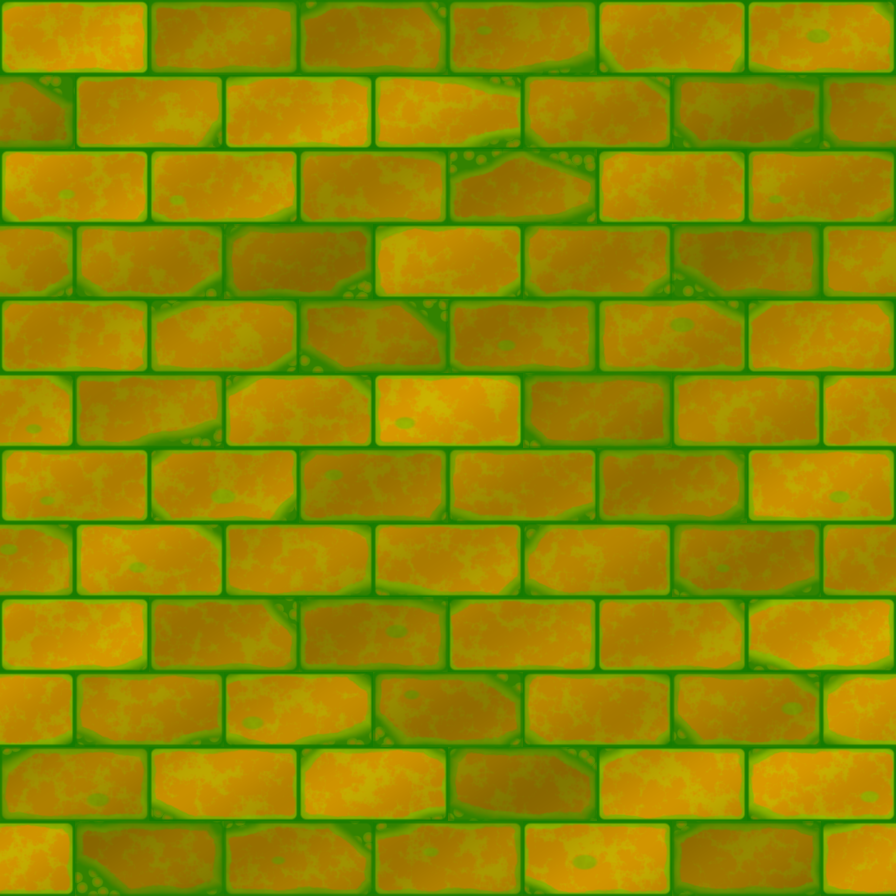
A three.js fragment shader for this texture:

```glsl
// Weathered brick wall, 6 bricks across and 12 courses down, in running bond.
// Each brick is a rounded box cut by random corner planes; the distance to its
// face picks face, bevel or mortar, and cellular noise adds stains and pebbles.
varying vec2 vUv;

const vec2 GRID = vec2(6.0, 12.0);
const vec2 HALF_BRICK = vec2(1.0, 0.5);   // in units of the course height
const float SOFT = 0.02;                  // edge smoothing

const vec3 FACE_DARK = vec3(0.57, 0.43, 0.0);
const vec3 FACE_LIGHT = vec3(0.82, 0.58, 0.0);
const vec3 STAIN_DARK = vec3(0.52, 0.52, 0.0);
const vec3 STAIN_LIGHT = vec3(0.76, 0.71, 0.0);
const vec3 BEVEL_DARK = vec3(0.40, 0.53, 0.0);
const vec3 BEVEL_LIGHT = vec3(0.56, 0.70, 0.0);
const vec3 MORTAR = vec3(0.20, 0.51, 0.0);
const vec3 SEAM = vec3(0.07, 0.48, 0.0);
const vec3 PEBBLE_RIM = vec3(0.36, 0.56, 0.0);
const vec3 PEBBLE_TOP = vec3(0.50, 0.52, 0.0);

float hash(vec2 p) {
  return fract(sin(dot(p, vec2(127.1, 311.7))) * 43758.5);
}

vec2 hash2(vec2 p) {
  return vec2(hash(p), hash(p + 17.3));
}

// Distance to the nearest scattered point, repeating after period cells
float cellular(vec2 p, float period) {
  vec2 cell = floor(p);
  float nearest = 2.0;
  for (int y = -1; y <= 1; y++) {
    for (int x = -1; x <= 1; x++) {
      vec2 c = cell + vec2(float(x), float(y));
      nearest = min(nearest, length(c + hash2(mod(c, period)) - p));
    }
  }
  return nearest;
}

// Four octaves of cellular noise, centred near 0.5
float mottle(vec2 uv) {
  float sum = 0.0;
  float amp = 0.45;
  float cells = 36.0;
  for (int i = 0; i < 4; i++) {
    sum += amp * cellular(uv * cells, cells);
    cells *= 2.0;
    amp *= 0.65;
  }
  return sum;
}

float roundBox(vec2 p, vec2 halfSize, float radius) {
  vec2 d = abs(p) - halfSize + radius;
  return length(max(d, 0.0)) + min(max(d.x, d.y), 0.0) - radius;
}

// Distance past the four slanted planes that break off the corners
float cornerCuts(vec2 p, vec2 id, float wear) {
  float d = -1.0;
  for (int i = 0; i < 4; i++) {
    vec2 corner = vec2(mod(float(i), 2.0), floor(float(i) / 2.0)) * 2.0 - 1.0;
    vec2 rnd = hash2(id * 3.7 + corner * 1.3);
    vec2 normal = normalize(vec2(mix(0.2, 1.1, rnd.x), 1.0));
    float depth = 0.12 + (0.22 + 0.2 * wear) * rnd.y * rnd.y;
    d = max(d, dot(p * corner, normal) - dot(HALF_BRICK, normal) + depth);
  }
  return d;
}

// Small oval dent on some of the bricks
float dent(vec2 p, vec2 id) {
  vec2 centre = (hash2(id + 5.1) - 0.5) * vec2(1.3, 0.5);
  float size = mix(0.05, 0.1, hash(id + 8.2));
  float d = length((p - centre) * vec2(0.6, 1.0)) - size;
  return (1.0 - smoothstep(-SOFT, SOFT, d)) * step(0.7, hash(id + 2.9));
}

void main() {
  // Brick layout: even courses shift by half a brick
  vec2 p = vUv * GRID;
  float course = floor(p.y);
  p.x += 0.5 * (1.0 - mod(course, 2.0));
  vec2 id = vec2(mod(floor(p.x), GRID.x), course);
  vec2 q = (fract(p) - 0.5) * 2.0 * HALF_BRICK;

  float tone = hash(id + 0.7);
  float wear = smoothstep(0.35, 1.0, 1.0 - tone);
  float grain = mottle(vUv);

  // Uneven outline of the worn face
  float phase = 6.28 * hash(id + 4.4);
  float wobble = 0.012 * (sin(q.x * 8.0 + phase) + sin(q.y * 13.0 + q.x * 5.0 - phase));
  float inset = 0.075 + 0.045 * wear;
  float face = max(roundBox(q, HALF_BRICK - inset, 0.07), cornerCuts(q, id, wear));
  face += wobble + (grain - 0.5) * 0.06;

  // Mortar with pebbles
  float stone = cellular(vUv * 66.0, 66.0);
  vec3 pebble = mix(PEBBLE_TOP, PEBBLE_RIM, smoothstep(0.1, 0.32, stone));
  vec3 ground = mix(pebble, MORTAR, smoothstep(0.32, 0.48, stone));
  ground = mix(MORTAR, ground, smoothstep(0.1, 0.18, face));

  // Bevel falling away from the face
  vec3 bevel = mix(BEVEL_DARK, BEVEL_LIGHT, tone) * (0.92 + 0.16 * grain);
  vec3 color = mix(bevel, ground, smoothstep(0.02, 0.19 - 0.05 * wear, face));

  // Face with blotchy stains and small dents
  float stain = smoothstep(0.4, 0.66, grain + 0.05 * sin(q.x * 4.0 + q.y * 5.0 + phase));
  vec3 clay = mix(FACE_DARK, FACE_LIGHT, tone);
  clay = mix(clay, mix(STAIN_DARK, STAIN_LIGHT, tone), 0.75 * stain);
  clay *= 0.94 + 0.12 * sin(q.x * 2.0 - q.y * 3.0 + phase) * 0.5 + 0.04;
  clay = mix(clay, bevel, 0.8 * dent(q, id));
  color = mix(clay, color, smoothstep(-SOFT, SOFT, face));

  // Narrow dark joint around every brick
  float joint = smoothstep(-0.045, -0.01, roundBox(q, HALF_BRICK, 0.1));
  color = mix(color, SEAM, joint * (0.9 - 0.4 * wear));

  gl_FragColor = vec4(color, 1.0);
}
```
